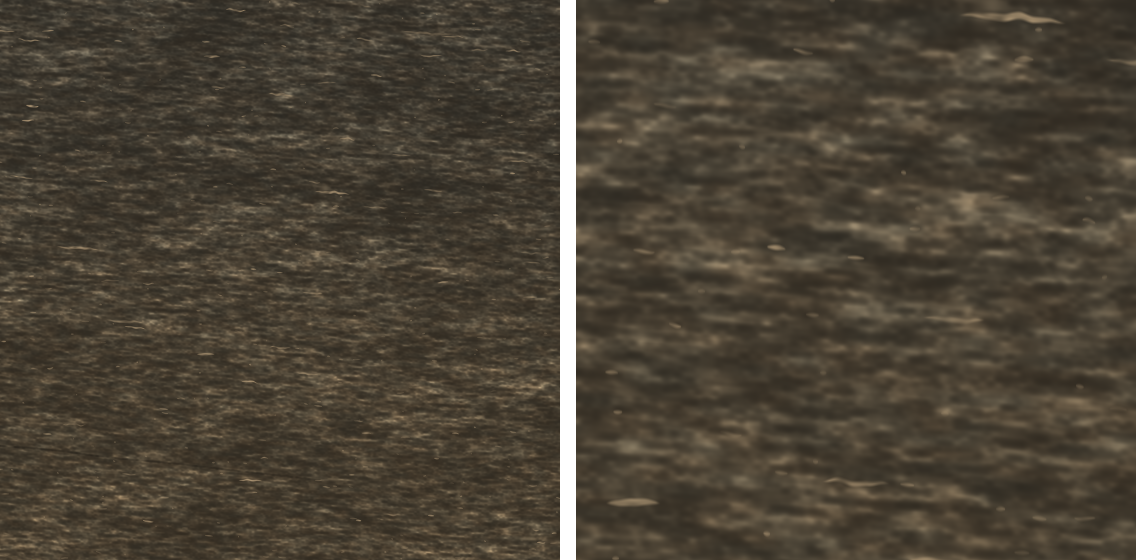
Left: the whole. Right: its middle third, enlarged.
A Shadertoy shader for this texture:

```glsl
float hash(vec2 p) {
    uvec2 q = uvec2(ivec2(floor(p)) + 4096) * uvec2(1597334673u, 3812015801u);
    uint h = (q.x ^ q.y) * 1597334673u;
    h = (h ^ (h >> 15)) * 2246822519u;
    h ^= h >> 13;
    return float(h >> 8) / 16777216.0;
}

// Smooth noise along one row; every row has its own offset
float rowNoise(float x, float row, float seed) {
    x += 37.0 * hash(vec2(row, seed));
    float i = floor(x);
    float a = hash(vec2(i, row + seed * 331.0));
    float b = hash(vec2(i + 1.0, row + seed * 331.0));
    return mix(a, b, smoothstep(0.0, 1.0, x - i));
}

// Centred noise made of staggered horizontal strokes
float strokes(vec2 p, float seed) {
    float row = floor(p.y);
    float t = smoothstep(0.0, 1.0, p.y - row);
    return mix(rowNoise(p.x, row, seed), rowNoise(p.x, row + 1.0, seed), t) - 0.5;
}

// Sparse, tapered bright flakes, at most one per cell
float flecks(vec2 p, vec2 cell, float chance, float thickness, float seed) {
    p.x += cell.x * hash(vec2(floor(p.y / cell.y), seed + 9.0));
    vec2 id = floor(p / cell) + seed * 57.0;
    float present = step(hash(id + 211.0), chance);
    vec2 centre = 0.35 + 0.3 * vec2(hash(id + 401.0), hash(id + 607.0));
    vec2 d = (fract(p / cell) - centre) * cell;
    float size = hash(id + 809.0);
    float halfLength = cell.x * mix(0.07, 0.33, size * size);
    d.y += 0.003 * strokes(vec2(p.x * 110.0, id.y), seed);
    float taper = 1.0 - pow(d.x / halfLength, 2.0);
    float width = thickness * max(taper, 0.0);
    float soft = max(0.0012, 0.8 / iResolution.y);
    float body = 1.0 - smoothstep(width - soft, width + soft, abs(d.y));
    float broken = 0.65 + 0.7 * strokes(p * vec2(150.0, 300.0), seed + 3.0);
    return present * body * smoothstep(0.0, 0.4, taper) * broken * mix(0.4, 1.0, hash(id + 907.0));
}

void mainImage(out vec4 fragColor, in vec2 fragCoord) {
    vec2 uv = fragCoord / iResolution.y;

    // Grain runs slightly downhill to the right, with a gentle waver
    vec2 p = uv;
    p.y += 0.065 * uv.x + 0.008 * strokes(uv * vec2(4.0, 5.0), 1.0);
    p.y += 0.003 * strokes(uv * vec2(22.0, 30.0), 2.0);

    // Broad patches down to fine fibres
    float grain = 0.20 * strokes(p * vec2(4.0, 13.0), 3.0)
                + 0.30 * strokes(p * vec2(13.0, 65.0), 4.0)
                + 0.50 * strokes(p * vec2(34.0, 170.0), 5.0)
                + 0.46 * strokes(p * vec2(85.0, 240.0), 6.0)
                + 0.24 * strokes(p * vec2(210.0, 300.0), 7.0);

    // Cool and dark above, warm brown below
    vec3 color = mix(vec3(0.277, 0.241, 0.186), vec3(0.243, 0.222, 0.184), smoothstep(0.1, 1.0, uv.y));
    color *= exp(grain + 0.7 * grain * grain);
    float tint = strokes(p * vec2(45.0, 120.0), 8.0);
    color *= 1.0 + tint * vec3(0.05, -0.01, -0.06);

    // Faint long scratch
    float line = abs(uv.y - 0.205 + 0.11 * uv.x + 0.004 * strokes(uv * vec2(9.0, 1.0), 9.0));
    float scratch = (1.0 - smoothstep(0.0005, 0.003, line)) * (1.0 - smoothstep(0.4, 0.75, uv.x));
    color *= 1.0 - 0.2 * scratch;

    // Pale flakes, from rare long ones to tiny specks
    float pale = flecks(p, vec2(0.16, 0.06), 0.06, 0.0022, 1.0);
    pale = max(pale, flecks(p, vec2(0.07, 0.02), 0.10, 0.0014, 2.0));
    pale = max(pale, 0.7 * flecks(p, vec2(0.025, 0.011), 0.08, 0.0011, 3.0));
    color = mix(color, vec3(0.72, 0.62, 0.48), clamp(pale, 0.0, 1.0));

    fragColor = vec4(color, 1.0);
}
```
